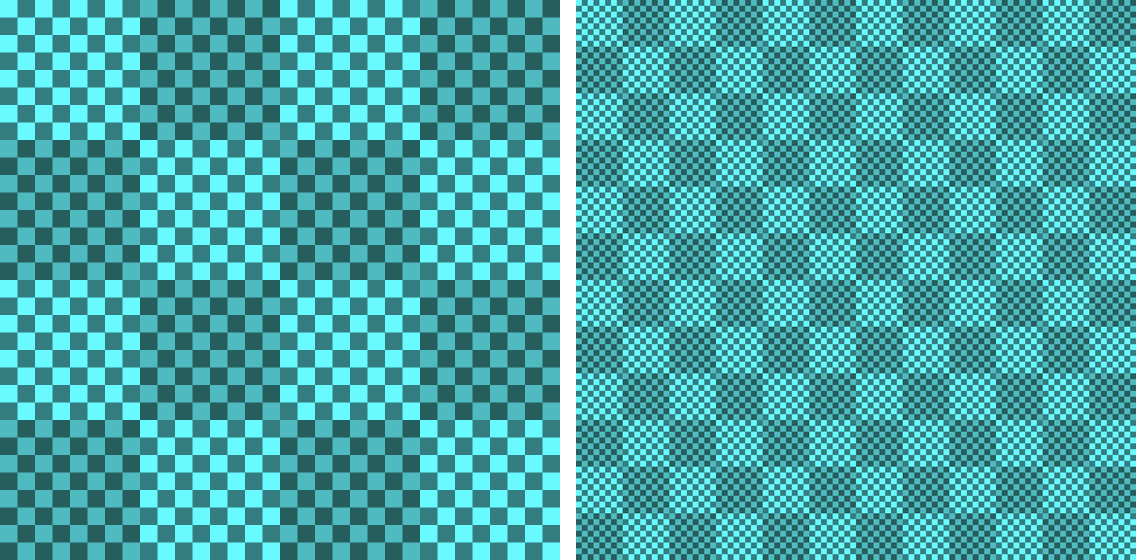
Left: one tile. Right: repeated 3 by 3.
Give the GLSL for this pattern, as a WebGL 2 fragment shader.

```glsl
#version 300 es
precision highp float;

uniform vec2 u_resolution;
out vec4 fragColor;

const float BLOCKS = 4.0;           // large squares across and down
const float CELLS_PER_BLOCK = 8.0;  // small squares along a block side

const vec3 BRIGHT_CYAN = vec3(0.41, 0.98, 1.00);
const vec3 BRIGHT_TEAL = vec3(0.20, 0.49, 0.50);
const vec3 SHADED_CYAN = vec3(0.31, 0.73, 0.75);
const vec3 SHADED_TEAL = vec3(0.15, 0.37, 0.37);

// Square wave per axis: -1 on even cells, +1 on odd, one-pixel smooth edges
vec2 squareWave(vec2 p, vec2 pixel) {
    vec2 edgeDistance = abs(mod(p + 0.5, 2.0) - 1.0) - 0.5;
    return clamp(2.0 * edgeDistance / pixel, -1.0, 1.0);
}

// 1 where column + row is odd, 0 where it is even
float checker(vec2 uv, float count, vec2 pixel) {
    vec2 wave = squareWave(uv * count, pixel * count);
    return 0.5 - 0.5 * wave.x * wave.y;
}

void main() {
    vec2 pixel = 1.0 / u_resolution;
    vec2 uv = gl_FragCoord.xy * pixel;

    // Coarse board picks the palette, fine board picks the tone
    float litBlock = checker(uv, BLOCKS, pixel);
    float lightCell = checker(uv, BLOCKS * CELLS_PER_BLOCK, pixel);

    vec3 shaded = mix(SHADED_TEAL, SHADED_CYAN, lightCell);
    vec3 bright = mix(BRIGHT_TEAL, BRIGHT_CYAN, lightCell);
    fragColor = vec4(mix(shaded, bright, litBlock), 1.0);
}
```
